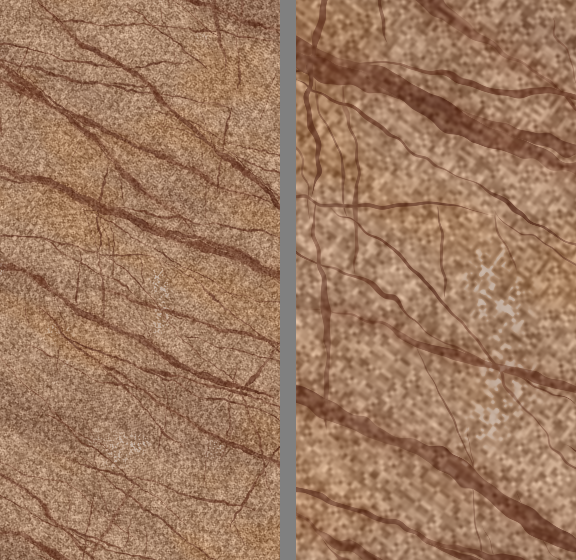
Left: the whole. Right: its middle third, enlarged.
Write a Shadertoy shader that draws this texture.

```glsl
// Brown polished stone with a fine sandy grain and rust veins falling to the right.

const vec3 STONE = vec3(0.668, 0.533, 0.428);
const vec3 OCHRE = vec3(0.665, 0.495, 0.345);
const vec3 UMBER = vec3(0.560, 0.425, 0.338);
const vec3 RUST = vec3(0.500, 0.300, 0.205);
const vec3 VEIN_DARK = vec3(0.375, 0.210, 0.145);
const vec3 CHALK = vec3(0.780, 0.725, 0.690);

float hash(vec2 p) {
    return fract(sin(dot(p, vec2(127.1, 311.7))) * 43758.5453);
}

float noise(vec2 p) {
    vec2 cell = floor(p);
    vec2 f = fract(p);
    f = f * f * (3.0 - 2.0 * f);
    float low = mix(hash(cell), hash(cell + vec2(1.0, 0.0)), f.x);
    float high = mix(hash(cell + vec2(0.0, 1.0)), hash(cell + vec2(1.0)), f.x);
    return mix(low, high, f.y);
}

float fbm(vec2 p) {
    float sum = 0.0;
    float amplitude = 0.5;
    for (int i = 0; i < 4; i++) {
        sum += amplitude * noise(p);
        p = mat2(1.6, 1.2, -1.2, 1.6) * p + 7.3;
        amplitude *= 0.5;
    }
    return sum / 0.9375;
}

// Bends straight lines into ragged cracks.
vec2 ragged(vec2 p) {
    vec2 broad = vec2(noise(p * 3.0), noise(p * 3.0 + 31.0)) - 0.5;
    vec2 medium = vec2(noise(p * 14.0 + 5.0), noise(p * 14.0 + 47.0)) - 0.5;
    vec2 fine = vec2(noise(p * 55.0 + 9.0), noise(p * 55.0 + 63.0)) - 0.5;
    return p + broad * 0.055 + medium * 0.019 + fine * 0.008;
}

// One tapering vein: x is its sharp core, y the soft stain beside it.
vec2 vein(vec2 p, vec2 middle, float angle, float span, float width, float seed, float pixel) {
    vec2 direction = vec2(cos(angle), sin(angle));
    vec2 q = p - middle;
    float along = dot(q, direction);
    float across = dot(q, vec2(-direction.y, direction.x));
    across += (noise(vec2(along * 5.0, seed)) - 0.5) * 0.04 * min(span, 1.0);
    float taper = 1.0 - smoothstep(0.3, 0.5, abs(along) / span);
    float swell = noise(vec2(along * 14.0, seed + 20.0));
    float halfWidth = width * taper * (0.25 + swell);
    float gap = abs(across);
    float core = 1.0 - smoothstep(halfWidth - 0.4 * pixel, halfWidth + 0.7 * pixel, gap);
    float streak = noise(vec2(along * 16.0, across * 170.0 + seed));
    float strength = (0.55 + 0.45 * swell) * mix(1.0, 0.45 + 0.75 * streak, smoothstep(0.003, 0.008, width));
    float stain = exp(-gap / (width * 1.5 + 0.001));
    return vec2(core * strength, stain) * smoothstep(0.0, 0.2, taper);
}

// Scatters veins evenly up the slab, each with its own tilt, span and width.
vec2 veinFamily(vec2 p, int count, float seed, vec2 angles, vec2 spans, float width, float pixel) {
    vec2 result = vec2(0.0);
    for (int i = 0; i < count; i++) {
        float id = float(i) + seed;
        float rank = (float(i) + hash(vec2(id, 1.7))) / float(count);
        vec2 middle = vec2(hash(vec2(id, 4.1)), rank * 2.2 - 0.1);
        float angle = mix(angles.x, angles.y, hash(vec2(id, 8.3)));
        float span = mix(spans.x, spans.y, hash(vec2(id, 12.9)));
        float size = width * mix(0.5, 1.3, hash(vec2(id, 16.6)));
        result = max(result, vein(p, middle, angle, span, size, id, pixel));
    }
    return result;
}

// Fine mineral grain centred on zero, turned off the pixel axes.
float grainAt(vec2 p) {
    vec2 turned = mat2(0.8, 0.6, -0.6, 0.8) * p;
    return 0.68 * (noise(turned * 205.0) - 0.5) + 0.36 * (noise(turned.yx * 100.0 + 17.0) - 0.5);
}

// Clouded stone colour with ochre and umber drifts along the bedding.
vec3 stoneColor(vec2 p) {
    vec2 bedding = vec2(dot(p, vec2(0.91, -0.42)), dot(p, vec2(0.42, 0.91)));
    float ochre = smoothstep(0.46, 0.76, fbm(bedding * vec2(3.0, 6.0) + 3.0));
    float umber = smoothstep(0.44, 0.72, fbm(bedding * vec2(2.0, 6.0) + 21.0));
    vec3 color = mix(STONE, UMBER, umber * 0.85);
    color = mix(color, OCHRE, ochre * 0.65);
    return color + 0.11 * (fbm(p * 14.0) - 0.5);
}

void mainImage(out vec4 fragColor, in vec2 fragCoord) {
    vec2 p = fragCoord / iResolution.x;
    float pixel = 1.0 / iResolution.x;
    vec2 bent = ragged(p);

    // Long diagonal veins, their branches, steep crossings and hair cracks.
    vec2 major = veinFamily(bent, 12, 3.0, vec2(-0.72, -0.20), vec2(1.4, 2.2), 0.0098, pixel);
    vec2 branch = veinFamily(bent, 32, 40.0, vec2(-0.80, -0.08), vec2(0.3, 1.0), 0.0030, pixel);
    vec2 crossing = veinFamily(bent, 14, 90.0, vec2(0.90, 1.90), vec2(0.15, 0.5), 0.0055, pixel);
    vec2 hair = veinFamily(bent, 46, 130.0, vec2(1.25, 2.10), vec2(0.06, 0.26), 0.0015, pixel);

    float core = max(max(major.x, branch.x * 0.9), max(crossing.x * 0.9, hair.x * 0.65));
    float stain = max(max(major.y, branch.y * 0.5), max(crossing.y * 0.55, hair.y * 0.2));

    // Stone, rusty stains, then dark cores.
    vec3 color = stoneColor(p);
    color = mix(color, RUST, stain * 0.45);
    vec3 coreColor = mix(VEIN_DARK, RUST, 0.6 * noise(p * 24.0 + 11.0));
    color = mix(color, coreColor, core * 0.92);

    // Grain fades inside veins; chalky flecks gather in a few small patches.
    float grain = grainAt(p);
    color += grain * mix(0.45, 0.22, core) * vec3(0.97, 1.0, 0.98);
    float chalkPatch = smoothstep(0.70, 0.82, fbm(p * 5.0 + 53.0));
    float fleck = smoothstep(0.06, 0.22, grain);
    color = mix(color, CHALK, chalkPatch * fleck * 0.7 * (1.0 - core));

    fragColor = vec4(clamp(color, 0.0, 1.0), 1.0);
}
```
